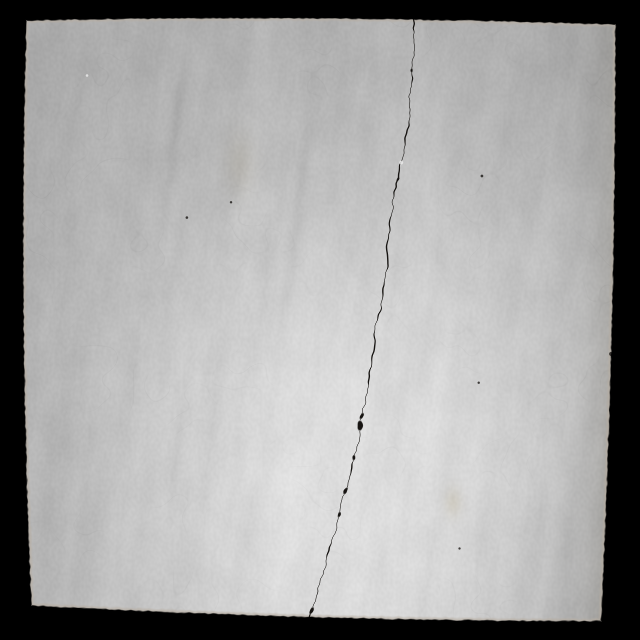
A Shadertoy shader for this texture:

```glsl
// A pale, worn stone slab on black, split by one thin crack from top to bottom.
// Four bowed edges bound the slab; a broad glow, slanted gradient-noise veins,
// mottling and pores shade it; the crack is a bent line with noise in its path.

const vec2  GLOW_CENTRE = vec2(0.56, 0.22);
const vec2  GLOW_SIZE   = vec2(0.44, 0.60);
const float BASE_TONE   = 0.65;
const float GLOW_GAIN   = 0.225;
const float VEIN_SLANT  = 0.13;
const float VEIN_GAIN   = 0.035;
const float MOTTLE_GAIN = 0.045;
const float GRAIN_GAIN  = 0.045;
const float CRACK_TOP   = 0.970;
const float CRACK_BASE  = 0.037;
const float CRACK_THIN  = 0.00045;
const float CRACK_WIDE  = 0.0011;
const vec3  PIT_COLOUR  = vec3(0.09, 0.08, 0.07);
const vec3  RIM_COLOUR  = vec3(0.72, 0.68, 0.63);
const vec3  STAIN_TINT  = vec3(0.95, 0.93, 0.88);

// Crack x at even steps from top to base
const float CRACK_X[13] = float[13](0.648, 0.645, 0.639, 0.626, 0.611, 0.604,
    0.590, 0.581, 0.566, 0.548, 0.530, 0.507, 0.482);
// Chips along the crack: height, radius
const vec2 CHIPS[8] = vec2[8](vec2(0.335, 0.0042), vec2(0.350, 0.0026),
    vec2(0.285, 0.0022), vec2(0.233, 0.0028), vec2(0.196, 0.0022),
    vec2(0.046, 0.0028), vec2(0.720, 0.0018), vec2(0.890, 0.0016));
// Lone pits: centre, radius
const vec3 PITS[6] = vec3[6](vec3(0.292, 0.660, 0.0020), vec3(0.361, 0.684, 0.0018),
    vec3(0.753, 0.725, 0.0021), vec3(0.748, 0.402, 0.0018),
    vec3(0.718, 0.143, 0.0017), vec3(0.955, 0.447, 0.0032));
// Grey streaks: centre, half length, strength
const vec4 STREAKS[6] = vec4[6](vec4(0.465, 0.66, 0.18, 0.040),
    vec4(0.275, 0.80, 0.12, 0.035), vec4(0.370, 0.73, 0.06, 0.040),
    vec4(0.205, 0.42, 0.16, 0.025), vec4(0.725, 0.30, 0.10, 0.022),
    vec4(0.280, 0.31, 0.11, 0.020));

float hash(vec2 p) {
    vec3 q = fract(p.xyx * 0.1031);
    q += dot(q, q.yzx + 33.33);
    return fract((q.x + q.y) * q.z);
}

float cornerSlope(vec2 cell, vec2 offset) {
    float a = 6.2832 * hash(cell);
    return dot(vec2(cos(a), sin(a)), offset);
}

float gradientNoise(vec2 p) {
    vec2 i = floor(p), f = fract(p);
    vec2 u = f * f * f * (f * (f * 6.0 - 15.0) + 10.0);
    vec2 e = vec2(1.0, 0.0);
    return mix(mix(cornerSlope(i, f), cornerSlope(i + e, f - e), u.x),
               mix(cornerSlope(i + e.yx, f - e.yx), cornerSlope(i + 1.0, f - 1.0), u.x), u.y);
}

float fbm(vec2 p) {
    float sum = 0.0, gain = 1.0;
    for (int i = 0; i < 4; i++) {
        sum += gain * gradientNoise(p);
        p = p * 2.03 + 17.0;
        gain *= 0.55;
    }
    return sum;
}

float crackX(float y) {
    float t = 12.0 * clamp((CRACK_TOP - y) / (CRACK_TOP - CRACK_BASE), 0.0, 1.0);
    int i = min(int(t), 11);
    float jitter = 0.005 * gradientNoise(vec2(y * 32.0, 3.5))
                 + 0.003 * gradientNoise(vec2(y * 95.0, 8.5));
    return mix(CRACK_X[i], CRACK_X[i + 1], t - float(i)) + jitter;
}

// Inward distance to the left, right, base and top edges
vec4 edgeDistances(vec2 p) {
    vec4 bow = vec4(p.y - 0.62, p.y - 0.96, p.x - 0.94, p.x - 0.38);
    bow *= bow;
    return vec4(p.x - 0.0365 - 0.040 * bow.x, 0.9615 - 0.026 * bow.y - p.x,
                p.y - 0.0295 - 0.031 * bow.z, 0.9715 - 0.030 * bow.w - p.y);
}

float spot(vec2 offset, float radius, float px) {
    return 1.0 - smoothstep(radius - 0.7 * px, radius + 0.7 * px, length(offset));
}

vec3 stone(vec2 p, vec4 edge) {
    // Broad light and shaded margins
    vec2 g = (p - GLOW_CENTRE) / GLOW_SIZE;
    float tone = BASE_TONE + GLOW_GAIN * exp(-dot(g, g));
    tone -= 0.045 * exp(-edge.y / 0.05);
    vec2 corner = (p - vec2(0.92, 0.08)) / vec2(0.16, 0.20);
    tone -= 0.055 * exp(-dot(corner, corner));
    // Slanted veins and single streaks
    vec2 s = vec2(p.x - VEIN_SLANT * p.y, p.y);
    tone += VEIN_GAIN * fbm(s * vec2(16.0, 1.8));
    for (int i = 0; i < 6; i++) {
        vec4 k = STREAKS[i];
        float across = (s.x - k.x + VEIN_SLANT * k.y) / 0.011;
        float along = (p.y - k.y) / k.z;
        float wear = 0.7 + 0.8 * gradientNoise(p * vec2(60.0, 25.0));
        tone -= k.w * wear * exp(-across * across - along * along);
    }
    // Mottling, curling scuffs and grain
    tone += MOTTLE_GAIN * 0.5 * fbm(p * vec2(22.0, 14.0));
    float scuff = 1.0 - smoothstep(0.0, 0.045, abs(gradientNoise(p * 24.0 + 5.0)));
    tone -= 0.018 * scuff * smoothstep(0.0, 0.4, gradientNoise(p * 9.0));
    tone += GRAIN_GAIN * 0.5 * gradientNoise(p * vec2(210.0, 150.0));
    // Warm stains
    vec2 low = (p - vec2(0.708, 0.215)) / vec2(0.013, 0.022);
    vec2 high = (p - vec2(0.375, 0.745)) / vec2(0.022, 0.045);
    float stain = 0.8 * exp(-dot(low, low)) + 0.5 * exp(-dot(high, high))
                + 0.4 * exp(-edge.y / 0.025);
    return tone * mix(vec3(1.0), STAIN_TINT, stain);
}

void mainImage(out vec4 fragColor, in vec2 fragCoord) {
    vec2 p = fragCoord / iResolution.xy;
    float px = 1.0 / iResolution.y;
    vec4 edge = edgeDistances(p);
    vec3 colour = stone(p, edge);

    // Worn rim
    float inside = min(min(edge.x, edge.y), min(edge.z, edge.w));
    inside += 0.0018 * gradientNoise(p * 110.0);
    colour = mix(colour, RIM_COLOUR, 0.6 * (1.0 - smoothstep(0.001, 0.006, inside)));

    // Crack, covered by its share of the pixel
    float path = crackX(p.y), d = p.x - path;
    float width = mix(CRACK_THIN, CRACK_WIDE,
                      smoothstep(0.05, 0.45, gradientNoise(vec2(p.y * 34.0, 1.5))));
    float hole = clamp((min(d + 0.5 * px, width) - max(d - 0.5 * px, -width)) / px, 0.0, 1.0);

    // Chips and pits
    for (int i = 0; i < 8; i++)
        hole = max(hole, spot(vec2(d, 0.55 * (p.y - CHIPS[i].x)), CHIPS[i].y, px));
    for (int i = 0; i < 6; i++)
        hole = max(hole, 0.8 * spot(p - PITS[i].xy, PITS[i].z, px));
    colour = mix(colour, PIT_COLOUR, hole);

    // Pale flakes
    float flake = max(spot(p - vec2(0.627, 0.746), 0.003, px), spot(p - vec2(0.136, 0.882), 0.002, px));
    colour = mix(colour, vec3(0.93), 0.8 * flake);

    fragColor = vec4(colour * smoothstep(-px, px, inside), 1.0);
}
```
